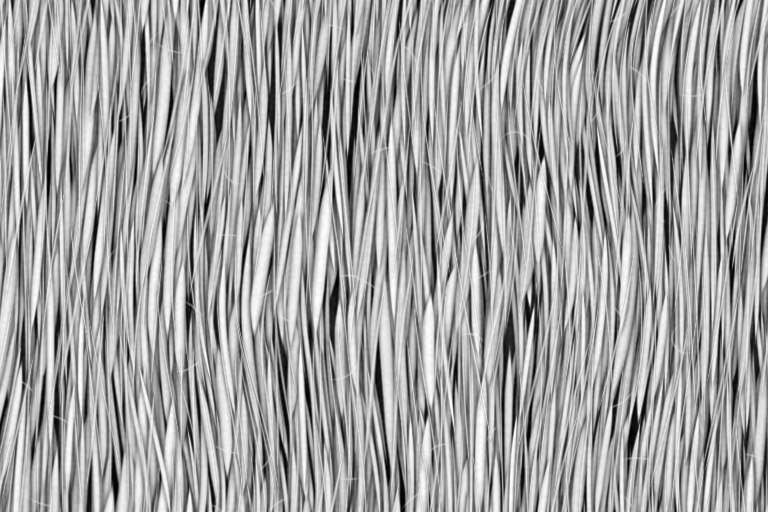
This texture is drawn by a WebGL 1 fragment shader. Its source:

```glsl
precision highp float;
// Dense mat of pale, nearly upright fibres in grey, with black gaps between.
// Layers of tapered strands are painted back to front, each shading what lies
// below it; fine threads and a few curled stray hairs finish the surface.

uniform vec2 u_resolution;

const int BODY_LAYERS = 10;              // thick strands
const int ALL_LAYERS = 13;               // thick strands plus fine threads
const vec2 CELL = vec2(0.040, 0.38);     // one strand per cell, canvas height = 1
const vec2 BODY_WIDTH = vec2(0.0042, 0.0125);  // half width range
const vec2 FINE_WIDTH = vec2(0.0015, 0.0034);
const vec2 HALF_LENGTH = vec2(0.12, 0.25);
const float LEAN = 0.035;                // mean slope to the right
const float LEAN_SPREAD = 0.18;
const float FLOW = 0.065;                // shared sideways bending
const float EDGE = 0.0026;               // edge softness
const float SHADOW = 0.38;
const float SHADOW_REACH = 0.0055;
const float GAP_TONE = 0.0;
const float BACK_TONE = 0.66;
const float FRONT_TONE = 0.90;
const float TONE_SPREAD = 0.12;
const float ROUNDNESS = 0.36;            // darkening towards strand edges
const float STREAKS = 0.06;
const float LIFT = 1.42;                 // final brightening curve
const float HAIR_CELL = 0.10;
const float HAIR_WIDTH = 0.0012;
const float HAIR_STRENGTH = 0.38;

float hash(vec2 p) {
  return fract(sin(dot(p, vec2(127.1, 311.7))) * 43758.5453);
}

vec3 hash3(vec2 p) {
  return vec3(hash(p), hash(p + 17.3), hash(p + 41.9));
}

float noise(vec2 p) {
  vec2 i = floor(p), f = fract(p);
  f = f * f * (3.0 - 2.0 * f);
  float low = mix(hash(i), hash(i + vec2(1.0, 0.0)), f.x);
  float high = mix(hash(i + vec2(0.0, 1.0)), hash(i + vec2(1.0, 1.0)), f.x);
  return mix(low, high, f.y);
}

// Paints the strand owned by one cell over the tone beneath it.
float paintStrand(float tone, vec2 p, vec2 cell, float layer, float soft) {
  vec2 seed = cell + layer * vec2(13.7, 7.1);
  vec3 place = hash3(seed);
  vec3 look = hash3(seed + 71.7);
  float fine = step(float(BODY_LAYERS), layer);

  vec2 q = p - (cell + 0.5 + (place.xy - 0.5) * vec2(0.9, 0.8)) * CELL;
  float t = q.y / mix(HALF_LENGTH.x, HALF_LENGTH.y, look.x);
  float slope = LEAN + LEAN_SPREAD * (place.z + look.y - 1.0) * (1.0 + 0.3 * fine);
  float bend = 0.012 * (look.z - 0.5) * t * t;
  float d = q.x - slope * q.y - bend;

  float taper = 1.0 - smoothstep(0.35, 1.0, abs(t));
  vec2 range = mix(BODY_WIDTH, FINE_WIDTH, fine);
  float width = mix(range.x, range.y, look.y * look.y) * taper + 0.0004;
  float ends = smoothstep(0.0, 0.4, taper);

  // Soft shadow on the layers below
  float gap = max(abs(d) - width, 0.0) / SHADOW_REACH;
  tone *= 1.0 - SHADOW * (1.0 - 0.7 * fine) * ends * exp(-gap * gap);

  // Rounded body with an off-centre ridge and lengthwise streaks
  float across = clamp(d / width, -1.0, 1.0) - 0.5 * (place.x - 0.5);
  float depth = min(layer / float(BODY_LAYERS - 1), 1.0);
  float body = mix(BACK_TONE, FRONT_TONE, depth) + TONE_SPREAD * (look.z - 0.5);
  body *= 1.0 - ROUNDNESS * across * across;
  body += STREAKS * (noise(vec2(d * 320.0, q.y * 14.0) + seed) - 0.5);
  float mask = (1.0 - smoothstep(-soft, soft, abs(d) - width)) * ends;
  return mix(tone, body, mask * (1.0 - 0.4 * fine));
}

// Opacity of a curled stray hair: a short arc of a circle in some cells.
float strayHair(vec2 p, vec2 cell, float soft) {
  vec3 place = hash3(cell + 203.1);
  vec3 look = hash3(cell + 307.7);
  vec2 q = p - (cell + place.xy) * HAIR_CELL;
  float turn = 6.2832 * look.x;
  vec2 axis = vec2(cos(turn), sin(turn));
  float radius = mix(0.03, 0.15, look.y);
  vec2 r = q + axis * radius;
  float along = abs(dot(q, vec2(-axis.y, axis.x))) / mix(0.015, 0.04, look.z);
  float line = 1.0 - smoothstep(0.0, HAIR_WIDTH + soft, abs(length(r) - radius));
  float side = step(0.0, dot(r, axis));
  return line * side * (1.0 - smoothstep(0.4, 1.0, along)) * step(0.5, place.z);
}

void main() {
  vec2 p = gl_FragCoord.xy / u_resolution.y;
  float soft = max(EDGE, 0.6 / u_resolution.y);
  vec2 flowed = p + vec2(FLOW * (noise(p * vec2(2.6, 2.4) + 5.0) - 0.5), 0.0);

  // Strands, back to front
  float tone = GAP_TONE + 0.15 * noise(p * vec2(40.0, 6.0));
  for (int l = 0; l < ALL_LAYERS; l++) {
    float layer = float(l);
    vec2 q = flowed + vec2(hash(vec2(layer, 3.0)), hash(vec2(layer, 9.0)));
    vec2 home = floor(q / CELL);
    for (int i = -2; i <= 2; i++)
      for (int j = -1; j <= 1; j++)
        tone = paintStrand(tone, q, home + vec2(float(i), float(j)), layer, soft);
  }
  tone = 1.0 - pow(clamp(1.0 - tone, 0.0, 1.0), LIFT);

  // Stray hairs
  vec2 hairHome = floor(p / HAIR_CELL);
  for (int i = -1; i <= 1; i++)
    for (int j = -1; j <= 1; j++) {
      float hair = strayHair(p, hairHome + vec2(float(i), float(j)), soft);
      tone = mix(tone, 0.95, HAIR_STRENGTH * hair);
    }

  tone += 0.05 * (noise(p * 170.0) - 0.5);
  gl_FragColor = vec4(vec3(clamp(tone, 0.0, 1.0)), 1.0);
}
```
